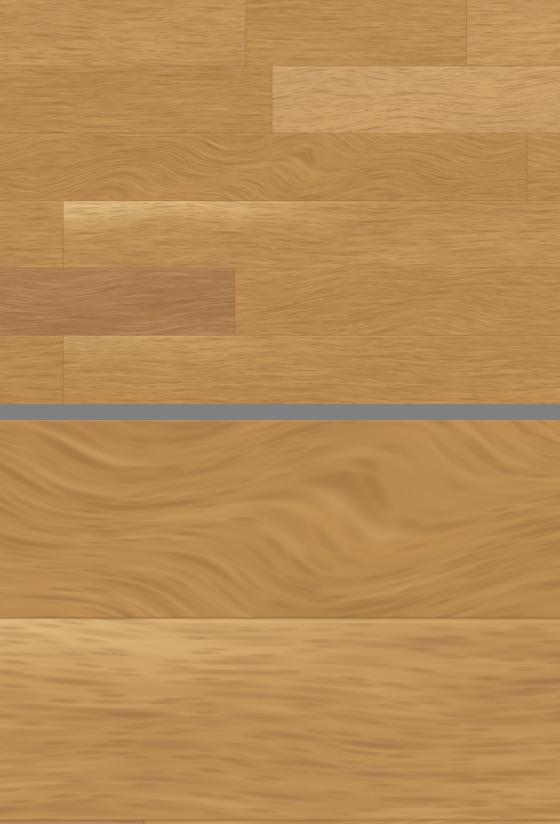
Top: the whole. Bottom: its middle third, enlarged.
Reproduce this texture procedurally as a Shadertoy shader.

```glsl
// Oak strip flooring: six rows of staggered planks with flowing grain and pores.

const float ROWS = 6.0;
const vec3 RED_OAK = vec3(0.67, 0.49, 0.32);
const vec3 GOLD_OAK = vec3(0.735, 0.55, 0.315);
const vec3 PALE_OAK = vec3(0.83, 0.67, 0.46);
const vec3 SAPWOOD = vec3(0.89, 0.76, 0.53);
const vec3 PORE = vec3(0.53, 0.36, 0.21);

// Per row, top to bottom: end joints across the width (2.0 = no second joint)
const vec2 JOINTS[6] = vec2[6](vec2(0.439, 0.833), vec2(0.486, 2.0),
    vec2(0.941, 2.0), vec2(0.113, 2.0), vec2(0.419, 2.0), vec2(0.113, 2.0));
// Tone of the left, middle and right plank
const vec3 TONES[6] = vec3[6](vec3(0.68, 0.6, 0.74), vec3(0.54, 0.82, 0.0),
    vec3(0.44, 0.5, 0.0), vec3(0.62, 0.64, 0.0), vec3(0.1, 0.54, 0.0),
    vec3(0.45, 0.57, 0.0));
// Grain waviness of the left and right plank, then sapwood amount
const vec3 FIGURE[6] = vec3[6](vec3(0.18, 0.12, 0.0), vec3(0.2, 0.55, 0.2),
    vec3(1.0, 0.5, 0.0), vec3(0.12, 0.25, 0.9), vec3(0.5, 0.65, 0.0),
    vec3(0.2, 0.22, 0.35));

vec2 hash2(vec2 p) {
    vec3 h = fract(vec3(p.xyx) * vec3(0.1031, 0.1030, 0.0973));
    h += dot(h, h.yzx + 33.33);
    return fract((h.xx + h.yz) * h.zy);
}

// Layered sines, about -1 to 1
float waves(vec2 p, float seed) {
    return 0.5 * sin(4.0 * p.x + 9.0 * p.y + seed)
         + 0.3 * sin(9.7 * p.x - 14.0 * p.y + 2.3 * seed)
         + 0.2 * sin(19.0 * p.x + 31.0 * p.y + 4.1 * seed);
}

// Cellular dashes: one soft spot of random strength per cell
float dashes(vec2 p, float seed) {
    vec2 cell = floor(p);
    float strength = 0.0;
    for (int j = -1; j <= 1; j++)
    for (int i = -1; i <= 1; i++) {
        vec2 id = cell + vec2(i, j);
        vec2 rnd = hash2(id + seed * 17.0);
        float d = length((id + rnd - p) * vec2(0.9, 1.5));
        float weight = fract(rnd.x * 7.0 + rnd.y * 13.0);
        strength = max(strength, weight * (1.0 - smoothstep(0.1, 0.7, d)));
    }
    return strength;
}

vec3 woodTone(float tone) {
    vec3 c = mix(RED_OAK, GOLD_OAK, smoothstep(0.0, 0.5, tone));
    return mix(c, PALE_OAK, smoothstep(0.5, 1.0, tone));
}

// Adds rings, pores and pale fibres to a base colour
vec3 grain(vec3 base, vec2 p, float figure, float seed) {
    float bend = waves(p, seed);
    vec2 flow = vec2(p.x, p.y + 0.06 * figure * bend);
    float ring = 0.5 + 0.5 * sin(flow.y * 250.0 + 2.5 * sin(3.0 * p.x + seed));
    float coarse = dashes(flow * vec2(15.0, 105.0), seed);
    float fine = dashes(flow * vec2(38.0, 170.0), seed + 5.0);
    float fibre = dashes(flow * vec2(9.0, 130.0), seed + 11.0);
    float cloud = waves(p * vec2(1.4, 3.0), seed + 2.0);

    vec3 c = base * (1.0 + 0.03 * cloud - 0.025 * ring);
    c = mix(c, PALE_OAK * 1.03, 0.32 * fibre);
    float pore = max(coarse * mix(0.55, 1.0, ring), 0.75 * fine);
    return mix(c, PORE, 0.4 * pore);
}

float seam(float dist, float width, float pixel) {
    return 1.0 - smoothstep(width - pixel, width + pixel, dist);
}

void mainImage(out vec4 fragColor, in vec2 fragCoord) {
    vec2 uv = fragCoord / iResolution.xy;
    float aspect = iResolution.x / iResolution.y;
    float pixel = 1.0 / iResolution.y;
    vec2 p = vec2(uv.x * aspect, 1.0 - uv.y);

    // Row and plank
    float rowPos = p.y * ROWS + 0.02;
    float row = clamp(floor(rowPos), 0.0, ROWS - 1.0);
    int r = int(row);
    vec2 joints = JOINTS[r];
    vec2 past = step(joints, vec2(uv.x));
    int plank = int(past.x + past.y);
    float seed = row * 7.31 + float(plank) * 3.7 + 1.0;

    // Plank colour, with a pale sapwood edge fading along the right plank
    vec3 base = woodTone(TONES[r][plank]);
    float across = rowPos - row + 0.12 * waves(p, seed);
    float sap = FIGURE[r].z * past.x
              * (1.0 - smoothstep(0.05, 0.55, across))
              * (1.0 - smoothstep(0.1, 0.6, uv.x - joints.x));
    base = mix(base, SAPWOOD, sap);
    vec3 color = grain(base, p, FIGURE[r][min(plank, 1)], seed);

    // Seams: long edges with a faint lit lip, and end joints
    float edge = clamp(round(rowPos), 1.0, ROWS - 1.0);
    float below = (rowPos - edge) / ROWS;
    vec2 ends = abs(uv.x - joints) * aspect;
    float wear = 0.7 + 0.3 * waves(vec2(p.x, edge), edge);
    color = mix(color, SAPWOOD, 0.3 * wear * seam(abs(below - 0.003), 0.0012, pixel));
    color = mix(color, PORE, 0.55 * wear * seam(abs(below), 0.0008, pixel));
    color = mix(color, PORE, 0.45 * seam(min(ends.x, ends.y), 0.0008, pixel));

    fragColor = vec4(color, 1.0);
}
```
